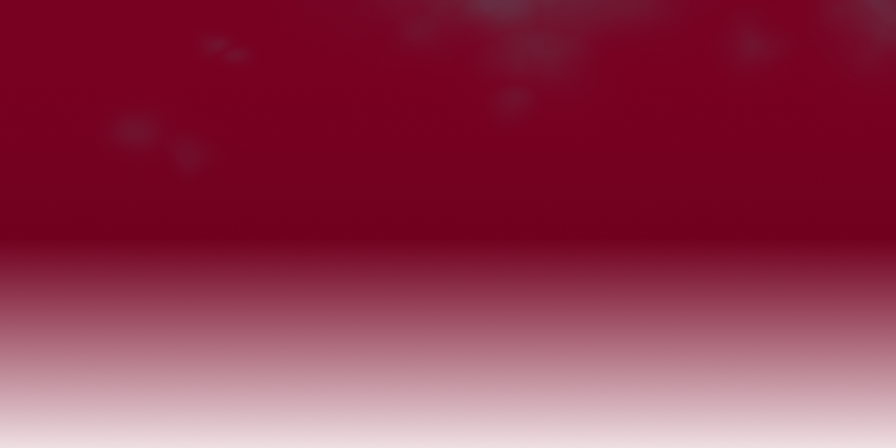
Reproduce this background procedurally as a Shadertoy shader.

```glsl
// A deep crimson sky that fades into pale rose mist along the bottom,
// with faint smoky wisps near the top. The mist is an eased vertical ramp;
// the wisps are soft elliptical patches broken up by fractal value noise.

#define CRIMSON      vec3(0.463, 0.002, 0.128)
#define PALE_ROSE    vec3(0.935, 0.875, 0.890)
#define SMOKE        vec3(0.400, 0.185, 0.265)
#define MIST_TOP     0.468
#define MIST_EASE    1.08
#define NOISE_SCALE  9.0
#define WISP_COUNT   9

// Each wisp: centre x, centre y, radius, strength (canvas is 2 by 1 units)
const vec4 WISPS[WISP_COUNT] = vec4[WISP_COUNT](
    vec4(1.980, 0.970, 0.110, 0.85),
    vec4(1.680, 0.900, 0.060, 0.42),
    vec4(1.200, 0.900, 0.100, 0.50),
    vec4(0.950, 0.945, 0.075, 0.45),
    vec4(1.154, 0.773, 0.040, 0.36),
    vec4(0.482, 0.897, 0.024, 0.55),
    vec4(0.530, 0.875, 0.022, 0.35),
    vec4(0.313, 0.705, 0.055, 0.42),
    vec4(0.420, 0.658, 0.042, 0.40));

float hash(vec2 cell) {
    return fract(sin(dot(cell, vec2(127.1, 311.7))) * 43758.5453);
}

float valueNoise(vec2 p) {
    vec2 cell = floor(p);
    vec2 f = fract(p);
    f = f * f * (3.0 - 2.0 * f);
    float low = mix(hash(cell), hash(cell + vec2(1.0, 0.0)), f.x);
    float high = mix(hash(cell + vec2(0.0, 1.0)), hash(cell + 1.0), f.x);
    return mix(low, high, f.y);
}

float fractalNoise(vec2 p) {
    float sum = 0.0;
    float amplitude = 0.5;
    for (int octave = 0; octave < 4; octave++) {
        sum += amplitude * valueNoise(p);
        p = p * 2.03 + 17.3;
        amplitude *= 0.5;
    }
    return sum;
}

// Soft falloff around a centre, one at the middle
float softPatch(vec2 p, vec2 centre, vec2 radius) {
    vec2 d = (p - centre) / radius;
    return exp(-dot(d, d));
}

float smokeCover(vec2 p) {
    // Broad bank hanging from the top edge
    float cover = 0.85 * softPatch(p, vec2(1.16, 1.02), vec2(0.29, 0.09));
    for (int i = 0; i < WISP_COUNT; i++) {
        vec4 wisp = WISPS[i];
        cover = max(cover, wisp.w * softPatch(p, wisp.xy, wisp.z * vec2(1.1, 0.9)));
    }
    float breakup = fractalNoise(p * NOISE_SCALE);
    return clamp(cover * (0.35 + 1.25 * breakup), 0.0, 1.0);
}

void mainImage(out vec4 fragColor, in vec2 fragCoord) {
    vec2 uv = fragCoord / iResolution.xy;
    vec2 p = uv * vec2(2.0, 1.0);

    // Sky, very slightly darker towards the mist line
    vec3 color = CRIMSON * mix(0.96, 1.015, smoothstep(0.45, 0.85, uv.y));

    // Smoke, with its sample point bent for ragged outlines
    vec2 bend = vec2(valueNoise(p * 14.0), valueNoise(p * 14.0 + 41.0)) - 0.5;
    color = mix(color, SMOKE, smokeCover(p + 0.035 * bend));

    // Mist rising from the lower edge
    float mist = clamp((MIST_TOP - uv.y) / MIST_TOP, 0.0, 1.0);
    color = mix(color, PALE_ROSE, pow(mist, MIST_EASE));

    // Grain below one colour step hides banding
    color += (hash(fragCoord) - 0.5) / 255.0;
    fragColor = vec4(color, 1.0);
}
```
